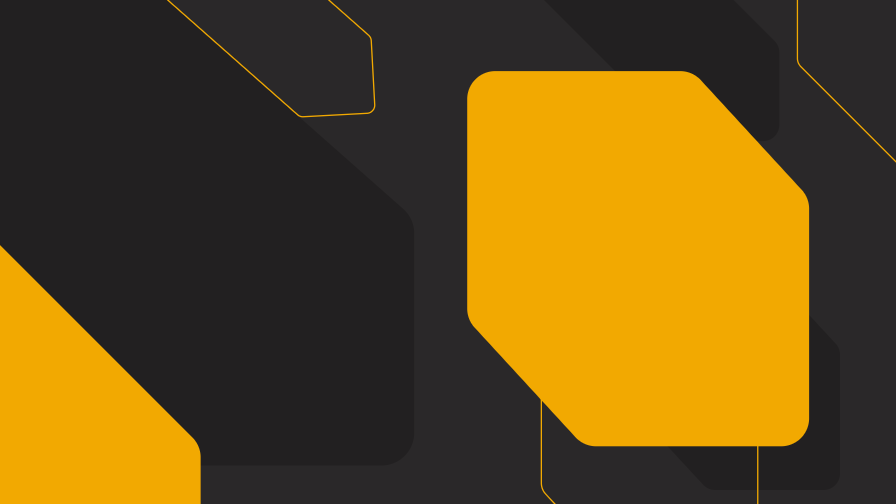
Reproduce this background procedurally as a WebGL 2 fragment shader.

```glsl
#version 300 es
precision highp float;
// Amber and charcoal backdrop of rounded, corner-cut panels with thin outlines.
uniform vec2 u_resolution;
out vec4 fragColor;

// Signed distance to a box with its upper right and lower left corners cut off.
// halfSize and cut describe the core, which is then grown by the radius.
float cutPanel(vec2 p, vec2 halfSize, vec2 cut, float radius) {
    vec2 h = halfSize;
    vec2 k = h - cut;
    vec2 corners[6] = vec2[6](vec2(-h.x, h.y), vec2(k.x, h.y), vec2(h.x, k.y),
                              vec2(h.x, -h.y), vec2(-k.x, -h.y), vec2(-h.x, -k.y));
    float outside = 1e5;
    float inside = -1e5;
    for (int i = 0; i < 6; i++) {
        vec2 edge = corners[(i + 1) % 6] - corners[i];
        vec2 q = p - corners[i];
        float along = clamp(dot(q, edge) / dot(edge, edge), 0.0, 1.0);
        outside = min(outside, length(q - edge * along));
        inside = max(inside, dot(q, normalize(vec2(-edge.y, edge.x))));
    }
    return (inside < 0.0 ? inside : outside) - radius;
}

vec2 rotate(vec2 p, float angle) {
    float c = cos(angle), s = sin(angle);
    return vec2(c * p.x + s * p.y, c * p.y - s * p.x);
}

// Coverage of a filled shape, smoothed over one pixel.
float fill(float d) {
    return clamp(0.5 - d * u_resolution.y, 0.0, 1.0);
}

// Coverage of a thin outline.
float stroke(float d) {
    return fill(abs(d) - 0.0013);
}

void main() {
    // Canvas height is one unit.
    vec2 p = gl_FragCoord.xy / u_resolution.y;
    vec3 amber = vec3(0.949, 0.663, 0.004);
    vec3 shade = vec3(0.133, 0.125, 0.129);
    vec3 color = vec3(0.165, 0.157, 0.159);

    // Dark panels
    float large = cutPanel(p - vec2(-0.2002, 0.8507), vec2(0.9572, 0.7095), vec2(1.1574, 1.0231), 0.0648);
    float upper = cutPanel(p - vec2(1.2118, 1.0556), vec2(0.3021, 0.3032), vec2(0.463), 0.0324);
    float lower = cutPanel(p - vec2(1.4398, 0.272), vec2(0.1944, 0.2118), vec2(0.1736, 0.1875), 0.0324);
    color = mix(color, shade, fill(min(large, min(upper, lower))));

    // Thin outlines, the left one slightly turned
    float leftLine = cutPanel(rotate(p - vec2(0.466, 1.0234), 0.054), vec2(0.2484, 0.2458), vec2(0.3704, 0.3646), 0.0162);
    float rightLine = cutPanel(p - vec2(1.9525, 1.0), vec2(0.3472, 0.463), vec2(0.3472), 0.0231);
    float lowLine = cutPanel(p - vec2(1.2888, 0.1898), vec2(0.1823, 0.3472), vec2(0.1852, 0.1991), 0.0324);
    color = mix(color, amber, max(stroke(leftLine), max(stroke(rightLine), stroke(lowLine))));

    // Amber panels
    float center = cutPanel(p - vec2(1.2662, 0.4867), vec2(0.2836, 0.3166), vec2(0.2002, 0.2176), 0.0556);
    float corner = cutPanel(p - vec2(-0.3519, 0.3148), vec2(0.6944, 0.7037), vec2(0.9259), 0.0556);
    color = mix(color, amber, fill(min(center, corner)));

    fragColor = vec4(color, 1.0);
}
```
